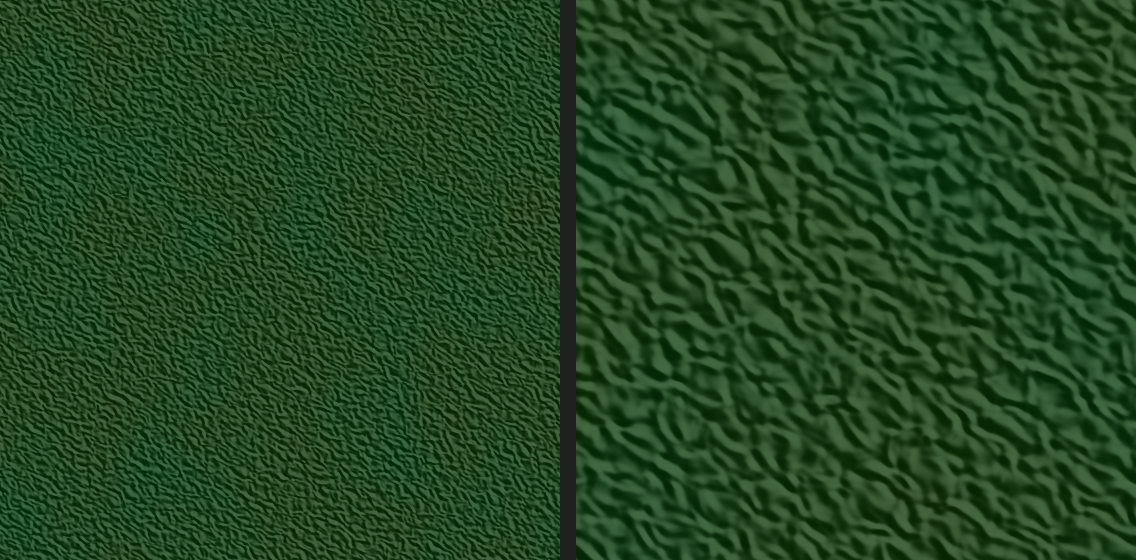
Left, the full canvas; right, a detail of the centre.
This texture is drawn by a Shadertoy shader. Its source:

```glsl
vec2 randomDirection(vec2 cell) {
    vec3 h = fract(vec3(cell.xyx) * vec3(0.1031, 0.1030, 0.0973));
    h += dot(h, h.yzx + 33.33);
    float angle = 6.2832 * fract((h.x + h.y) * h.z);
    return vec2(cos(angle), sin(angle));
}

float gradientNoise(vec2 p) {
    vec2 cell = floor(p), f = p - cell;
    vec2 blend = f * f * f * (f * (f * 6.0 - 15.0) + 10.0);
    float a = dot(randomDirection(cell), f);
    float b = dot(randomDirection(cell + vec2(1, 0)), f - vec2(1, 0));
    float c = dot(randomDirection(cell + vec2(0, 1)), f - vec2(0, 1));
    float d = dot(randomDirection(cell + vec2(1, 1)), f - vec2(1, 1));
    return mix(mix(a, b, blend.x), mix(c, d, blend.x), blend.y);
}

// Wrinkled leather surface, stretched along the grain
float grainHeight(vec2 p) {
    vec2 bend = vec2(gradientNoise(p * 0.45 + 17.3), gradientNoise(p * 0.45 + 71.9));
    p += 0.7 * bend;
    return gradientNoise(p) + 0.22 * gradientNoise(p * 1.8 + 41.7);
}

void mainImage(out vec4 fragColor, in vec2 fragCoord) {
    vec2 uv = fragCoord / iResolution.y;

    // Grain runs from upper left to lower right
    vec2 along = vec2(0.82, -0.57), across = vec2(0.57, 0.82);
    vec2 grain = vec2(dot(uv, along) * 84.0, dot(uv, across) * 124.0) + 200.0;

    // Emboss: slope of the surface across the grain
    vec2 stepAcross = vec2(0.03, 0.2);
    float slope = grainHeight(grain - stepAcross) - grainHeight(grain + stepAcross);
    float shade = 0.132 * tanh(3.9 * slope);

    // Broad drift between blue-green and olive dye
    float dye = gradientNoise(uv * 4.5 + 5.2) + 0.5 * gradientNoise(uv * 11.0 + 31.6);
    vec3 color = vec3(0.137, 0.279, 0.137) + shade * vec3(0.95, 1.0, 0.95);
    color += dye * vec3(0.036, -0.016, -0.024);

    fragColor = vec4(clamp(color, 0.0, 1.0), 1.0);
}
```
